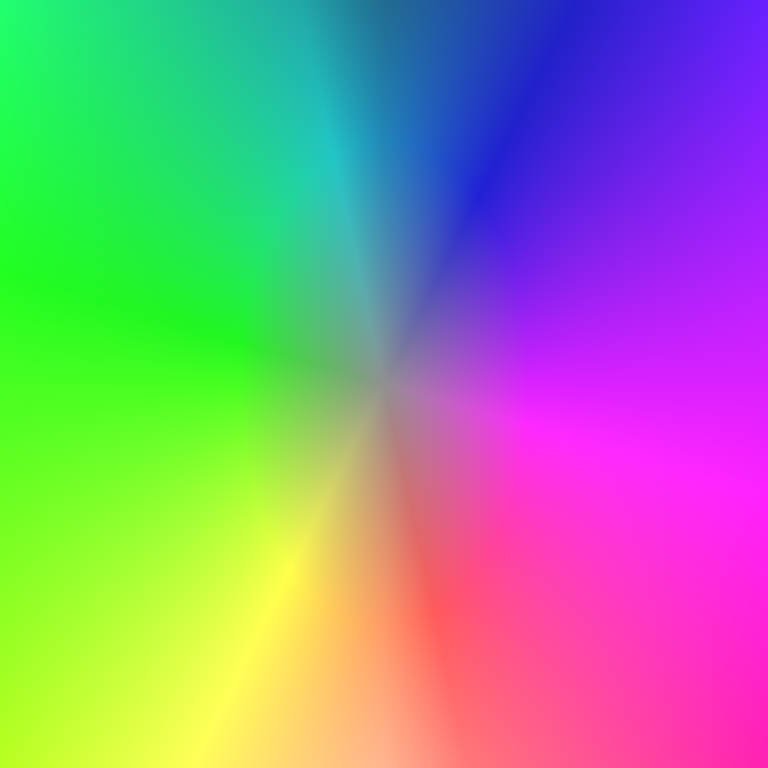
This background is drawn by a WebGL 1 fragment shader. Its source:

```glsl
precision highp float;
// A conic rainbow around a grey centre, dark above and pale below.

uniform vec2 u_resolution;

const float TAU = 6.283185;
const float HUE_OFFSET = 0.8056;     // turn at which the hue wheel starts
const float VERTICAL_SQUASH = 0.6;   // makes the wheel a tall ellipse
const float GREY_RADIUS = 0.19;      // where full saturation is reached
const float BLACK_LEVEL = 0.13;      // darkest channel value

// Pure hue from a turn in the range 0 to 1.
vec3 pureHue(float turn) {
  vec3 channel = abs(fract(turn + vec3(0.0, 2.0, 1.0) / 3.0) * 6.0 - 3.0);
  return clamp(channel - 1.0, 0.0, 1.0);
}

vec3 hslToRgb(float hue, float saturation, float lightness) {
  float chroma = saturation * (1.0 - abs(2.0 * lightness - 1.0));
  return lightness + chroma * (pureHue(hue) - 0.5);
}

// Hue runs clockwise; the tiny shift avoids an undefined angle at the centre.
float wheelHue(vec2 p) {
  return HUE_OFFSET - atan(p.y, p.x + 0.000001) / TAU;
}

// Lightness falls upward, fading to neutral at the left and right edges.
float verticalLightness(vec2 p) {
  return 0.5 - 0.5 * p.y * (1.0 - 2.0 * abs(p.x));
}

void main() {
  vec2 p = gl_FragCoord.xy / u_resolution - 0.5;
  vec2 wheel = p * vec2(1.0, VERTICAL_SQUASH);

  // Grey core that grows into full colour
  float saturation = clamp(length(wheel) / GREY_RADIUS, 0.0, 1.0);

  vec3 color = hslToRgb(wheelHue(wheel), saturation, verticalLightness(p));
  gl_FragColor = vec4(mix(vec3(BLACK_LEVEL), vec3(1.0), color), 1.0);
}
```
